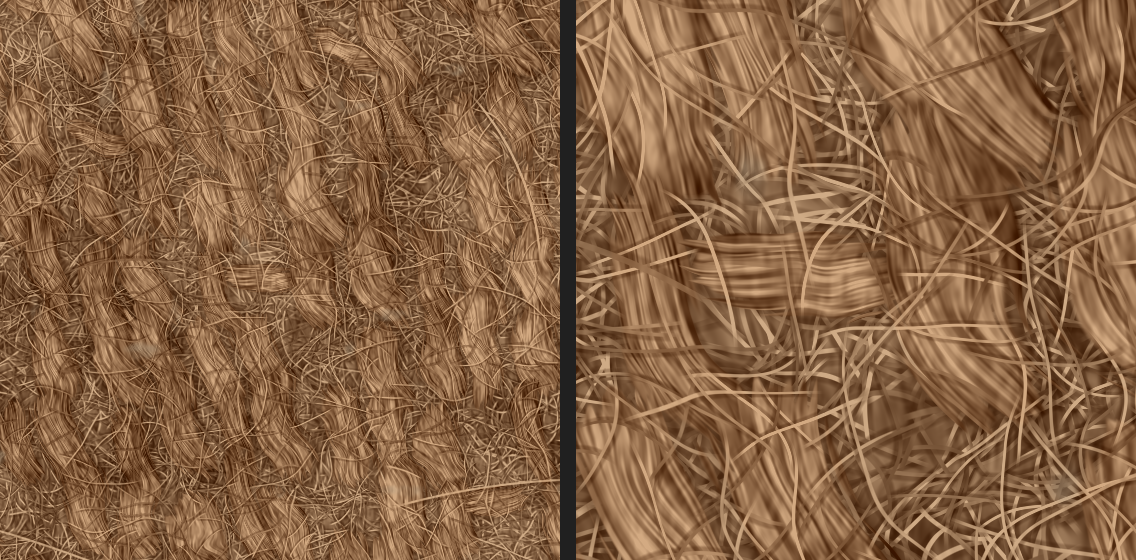
Left, the full canvas; right, a detail of the centre.
This texture is drawn by a WebGL 1 fragment shader. Its source:

```glsl
precision highp float;
uniform vec2 u_resolution;

const vec3 DEEP_BROWN = vec3(0.25, 0.12, 0.03);
const vec3 PALE_STRAW = vec3(0.74, 0.60, 0.46);
const vec3 STRAND_WARMTH = vec3(0.014, -0.004, -0.014);
const vec3 LINT_GREY = vec3(0.66, 0.60, 0.51);
const vec2 STRAND_GRID = vec2(10.5, 7.0);

vec2 hash2(vec2 p) {
  vec3 q = fract(p.xyx * vec3(0.1031, 0.1030, 0.0973));
  q += dot(q, q.yzx + 33.33);
  return fract((q.xx + q.yz) * q.zy);
}

float noise(vec2 p) {
  vec2 i = floor(p);
  vec2 f = fract(p);
  f = f * f * (3.0 - 2.0 * f);
  float low = mix(hash2(i).x, hash2(i + vec2(1.0, 0.0)).x, f.x);
  float high = mix(hash2(i + vec2(0.0, 1.0)).x, hash2(i + 1.0).x, f.x);
  return mix(low, high, f.y);
}

vec2 warp(vec2 p, float scale) {
  return vec2(noise(p * scale + 3.0), noise(p * scale + 31.0)) - 0.5;
}

vec2 rotate(vec2 v, float angle) {
  float c = cos(angle);
  float s = sin(angle);
  return vec2(c * v.x + s * v.y, c * v.y - s * v.x);
}

// One layer of loose curved hairs, each casting a thin shadow
float layHairs(float tone, vec2 p, float scale, float width, float density, float seed, float pixel) {
  vec2 g = p * scale;
  float w = width * scale;
  float soft = 0.75 * pixel * scale;
  for (int j = -1; j <= 1; j++) {
    for (int i = -1; i <= 1; i++) {
      vec2 cell = floor(g) + vec2(float(i), float(j));
      vec2 place = hash2(cell + seed * 17.3);
      vec2 kind = hash2(cell + seed * 17.3 + 71.7);
      float variety = fract(kind.y * 37.0 + place.x);
      vec2 q = rotate(g - cell - place, kind.x * 6.2832);
      q.y += (variety - 0.5) * 0.8 * (q.x * q.x - 0.3);
      float present = step(kind.y, density) * (1.0 - smoothstep(0.6, 0.9, abs(q.x)));
      float shadow = 1.0 - smoothstep(w, w * 2.5 + soft, abs(q.y + w * 1.5));
      float cover = 1.0 - smoothstep(w - soft, w + soft, abs(q.y));
      tone *= 1.0 - 0.36 * shadow * present;
      tone = mix(tone, mix(0.38, 1.2, fract(variety * 13.0)), cover * present);
    }
  }
  return tone;
}

// One twisted bundle; state holds tone and strand coverage
vec2 layStrand(vec2 state, vec2 g, vec2 cell) {
  vec2 jitter = hash2(cell + 5.3);
  vec2 kind = hash2(cell + 43.1);
  float crossing = step(kind.x, 0.1);
  float present = step(kind.y, 0.88);
  vec2 center = (cell + 0.5 + (jitter - 0.5) * vec2(0.45, 0.4)) / STRAND_GRID;
  float angle = mix(0.02 + 0.27 * jitter.x, 1.2 + 0.5 * jitter.y, crossing);
  vec2 size = mix(vec2(0.030 + 0.016 * kind.y, 0.075 + 0.03 * jitter.y), vec2(0.027, 0.06), crossing);
  vec2 q = rotate(g - center, angle) / size;
  q.x += 0.25 * sin(q.y * 2.6 + jitter.x * 3.0);

  // Fine fibres run around the twist, with crossing kinks
  vec2 fibre = vec2(q.x + 0.4 * q.y, q.y) + jitter * 40.0 + 20.0;
  fibre.x += 0.22 * (noise(fibre * vec2(2.0, 3.0)) - 0.5);
  float streak = 0.5 * noise(fibre * vec2(20.0, 3.2)) + 0.3 * noise(fibre * vec2(9.0, 2.2));
  streak += 0.2 * noise(fibre * vec2(4.0, 2.5));
  float fray = noise(fibre * vec2(10.0, 1.8) + 9.0) - 0.5;
  float r = q.x * q.x + q.y * q.y * q.y * q.y;
  float body = sqrt(max(0.0, 1.0 - min(q.x * q.x, 1.0)));
  float cover = (1.0 - smoothstep(0.72, 0.98, r + 0.95 * fray)) * present;
  float tone = 0.20 + 0.46 * body + 1.35 * (streak - 0.5);
  tone += 0.16 * (kind.y - 0.4) - 0.08 * q.x - 0.2 * q.y * q.y;
  state.x *= 1.0 - 0.42 * present * (1.0 - smoothstep(0.8, 1.6, r));
  return mix(state, vec2(tone, 1.0), cover);
}

vec2 layStrands(vec2 state, vec2 p) {
  vec2 g = p + 0.045 * warp(p, 4.0) + 0.022 * warp(p, 15.0);
  g.x += 0.1 * p.y;
  vec2 home = floor(g * STRAND_GRID);
  for (int j = 1; j >= -1; j--) {
    for (int i = -1; i <= 1; i++) {
      state = layStrand(state, g, home + vec2(float(i), float(j)));
    }
  }
  return state;
}

void main() {
  vec2 p = gl_FragCoord.xy / u_resolution.y;
  float pixel = 1.0 / u_resolution.y;
  vec2 wavy = p + 0.016 * warp(p, 20.0);

  // Matted ground beneath the strands
  float tone = 0.12 + 0.4 * noise(p * 26.0) + 0.25 * noise(wavy * vec2(150.0, 60.0));
  for (int k = 0; k < 6; k++) {
    float layer = float(k);
    tone = layHairs(tone, wavy, 20.0 + 3.0 * layer, 0.0013, 0.95, layer + 1.0, pixel);
  }

  vec2 weave = layStrands(vec2(tone, 0.0), p);
  tone = weave.x;

  // Stray hairs above, from short fuzz to a few long stalks
  for (int k = 0; k < 6; k++) {
    float layer = float(k);
    tone = layHairs(tone, wavy, 27.0 - 3.2 * layer, 0.0010, 0.5, layer + 11.0, pixel);
  }
  tone = layHairs(tone, wavy, 5.0, 0.0012, 0.3, 21.0, pixel);
  tone = layHairs(tone, p, 5.0, 0.0019, 0.1, 27.0, pixel);

  // Broad wear, fine fibre grain and sparse lint
  tone += 0.2 * (noise(p * 4.5 + 7.0) - 0.5) + 0.16 * (noise(p * 13.0 + 9.0) - 0.5);
  tone += 0.24 * (noise(wavy * vec2(280.0, 130.0)) - 0.5);
  tone = 0.58 + 1.08 * (tone - 0.5);
  vec3 color = mix(DEEP_BROWN, PALE_STRAW, clamp(tone, -0.08, 1.15));
  color += STRAND_WARMTH * weave.y;
  float lint = smoothstep(0.9, 0.98, noise(p * 16.0 + 50.0)) * noise(p * 90.0);
  color = mix(color, LINT_GREY, 0.45 * lint);
  gl_FragColor = vec4(color, 1.0);
}
```
